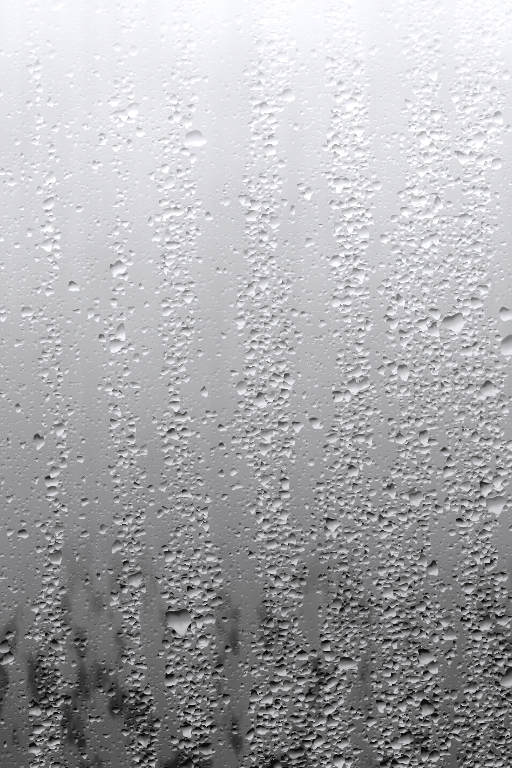
Write a Shadertoy shader that draws this texture.

```glsl
// Condensation on a cold window: a pale-to-dark grey gradient behind wandering
// vertical bands of beads. Jittered cell grids at five scales hold the drops,
// each shaded dark on its upper edge and bright below, like a tiny lens.

#define MIST_CELL 0.0056
#define BEAD_CELL 0.0088
#define PEARL_CELL 0.0140
#define BLOB_CELL 0.0200
#define DROP_CELL 0.0520
#define BAND_SPACING 0.096
#define TOP_GREY 0.94
#define BOTTOM_GREY 0.345
#define CONTRAST_LOW 0.52
#define CONTRAST_HIGH 0.13
#define MIST_STRENGTH 0.55

vec3 hash3(vec2 p) {
    vec3 q = fract(vec3(p.xyx) * vec3(0.1031, 0.1030, 0.0973));
    q += dot(q, q.yxz + 33.33);
    return fract((q.xxy + q.yzz) * q.zyx);
}

float noise(vec2 p) {
    vec2 i = floor(p), f = fract(p);
    f = f * f * (3.0 - 2.0 * f);
    float low = mix(hash3(i).x, hash3(i + vec2(1, 0)).x, f.x);
    float high = mix(hash3(i + vec2(0, 1)).x, hash3(i + vec2(1, 1)).x, f.x);
    return mix(low, high, f.y);
}

float fbm(vec2 p) {
    float sum = 0.0, gain = 0.5;
    for (int i = 0; i < 4; i++) {
        sum += gain * noise(p);
        p = p * 2.03 + 17.1;
        gain *= 0.5;
    }
    return sum / 0.9375;
}

// Vertical bands of crowded beads, wider and fuller toward the right and the bottom
float bandDensity(vec2 p) {
    float density = 0.0;
    for (int i = 0; i < 7; i++) {
        float k = float(i);
        vec3 rnd = hash3(vec2(k * 7.0 + 3.0, 11.0));
        float center = 0.06 + BAND_SPACING * k + 0.025 * (rnd.x - 0.5);
        float right = smoothstep(0.1, 0.36, center);
        float width = mix(0.013, 0.033, right) * (0.75 + 0.4 * rnd.y) * mix(1.25, 0.75, p.y);
        width *= 1.0 + 0.25 * sin(p.y * 13.0 + k * 2.4) + 0.15 * sin(p.y * 41.0 + k * 5.0);
        center += 0.013 * sin(p.y * 5.0 + rnd.z * 6.28) + 0.004 * sin(p.y * 19.0 + k);
        float strength = mix(0.4, 1.0, max(right, 1.0 - smoothstep(0.2, 0.65, p.y)));
        float inside = 1.0 - smoothstep(0.6, 1.45, abs(p.x - center) / width);
        density = max(density, strength * inside);
    }
    return density;
}

// Light seen through one drop; q spans the unit disc
float dropTone(vec2 q, float depth) {
    float slope = dot(q, vec2(-0.24, 0.97));
    float shadow = smoothstep(0.1, 0.75, slope);
    float glow = smoothstep(-0.2, 0.6, -slope);
    float rim = smoothstep(0.82, 1.0, length(q)) * smoothstep(0.3, 0.9, -slope);
    return 0.8 * glow - mix(0.45, 1.4, depth) * shadow - 0.7 * rim;
}

// One scale of drops: x = tone, y = coverage
vec2 dropLayer(vec2 p, float cell, vec2 size, vec2 chance, float seed) {
    vec2 wobble = vec2(noise(p / cell * 1.7 + seed), noise(p / cell * 1.7 - seed)) - 0.5;
    vec2 w = p + 0.5 * size.y * cell * wobble;
    vec2 home = floor(w / cell);
    vec2 result = vec2(0.0);
    float nearest = 1.0;
    for (int y = -1; y <= 1; y++)
    for (int x = -1; x <= 1; x++) {
        vec2 id = home + vec2(x, y);
        vec3 rnd = hash3(id + seed);
        vec3 look = hash3(id + seed + 71.7);
        vec2 center = (id + 0.5 + 0.75 * (rnd.xy - 0.5)) * cell;
        float radius = cell * mix(size.x, size.y, rnd.z * rnd.z);
        vec2 q = (w - center) / radius;
        q.x += 0.5 * (look.y - 0.5) * q.y;
        q.y *= mix(0.8, 1.35, look.z);
        float angle = atan(q.y, q.x + 0.0001);
        q *= 1.0 + 0.13 * sin(3.0 * angle + 6.28 * rnd.x) + 0.07 * sin(5.0 * angle + 6.28 * rnd.y);
        float dist = length(q);
        if (dist >= nearest) continue;
        if (look.x > mix(chance.x, chance.y, bandDensity(center))) continue;
        nearest = dist;
        float soft = min(0.9, 1.1 / (iResolution.y * radius));
        result = vec2(dropTone(q, look.y), 1.0 - smoothstep(1.0 - soft, 1.0, dist));
    }
    return result;
}

void mainImage(out vec4 fragColor, in vec2 fragCoord) {
    vec2 p = fragCoord / iResolution.y;
    float density = bandDensity(p);
    float low = 1.0 - smoothstep(0.08, 0.36, p.y);

    // Fogged glass with faint runs and dark speckled smudges near the sill
    float grey = mix(BOTTOM_GREY, TOP_GREY, smoothstep(-0.15, 1.05, p.y));
    grey += 0.03 * (fbm(p * vec2(60.0, 5.0)) - 0.5) + 0.07 * (fbm(p * 6.0) - 0.5);
    grey -= 0.04 * low * (1.0 - density);
    float smudge = fbm(p * vec2(46.0, 24.0) + 5.0) + 0.3 * (noise(p * 9.0) - 0.5);
    grey -= 0.2 * low * smoothstep(0.5, 0.78, smudge);
    grey += 0.04 * smoothstep(0.88, 1.0, p.y);

    // Drops from fine to large, each covering the ones beneath
    vec2 mist = dropLayer(p, MIST_CELL, vec2(0.34, 0.66), vec2(0.5, 0.9), 13.0);
    vec2 bead = dropLayer(p, BEAD_CELL, vec2(0.36, 0.70), vec2(0.10, 0.95), 157.0);
    vec2 pearl = dropLayer(p, PEARL_CELL, vec2(0.30, 0.62), vec2(0.02, 0.55), 233.0);
    vec2 blob = dropLayer(p, BLOB_CELL, vec2(0.20, 0.46), vec2(0.05, 0.18), 311.0);
    vec2 drop = dropLayer(p, DROP_CELL, vec2(0.13, 0.30), vec2(0.01, 0.12), 523.0);
    float tone = MIST_STRENGTH * mix(0.6, 1.2, noise(p * vec2(26.0, 6.0))) * mist.x * mist.y;
    tone = mix(tone, bead.x, bead.y);
    tone = mix(tone, pearl.x, pearl.y);
    tone = mix(tone, blob.x, blob.y);
    tone = mix(tone, 0.9 * drop.x, drop.y);
    float contrast = mix(CONTRAST_LOW, CONTRAST_HIGH, pow(p.y, 0.8));
    grey += tone * contrast * (1.0 - 0.6 * smoothstep(0.82, 1.0, p.y));

    // Near-neutral grey, slightly cool where it is bright
    vec3 tint = mix(vec3(1.0, 0.995, 0.995), vec3(0.995, 0.998, 1.02), smoothstep(0.15, 0.7, grey));
    fragColor = vec4(clamp(grey * tint, 0.05, 1.0), 1.0);
}
```
